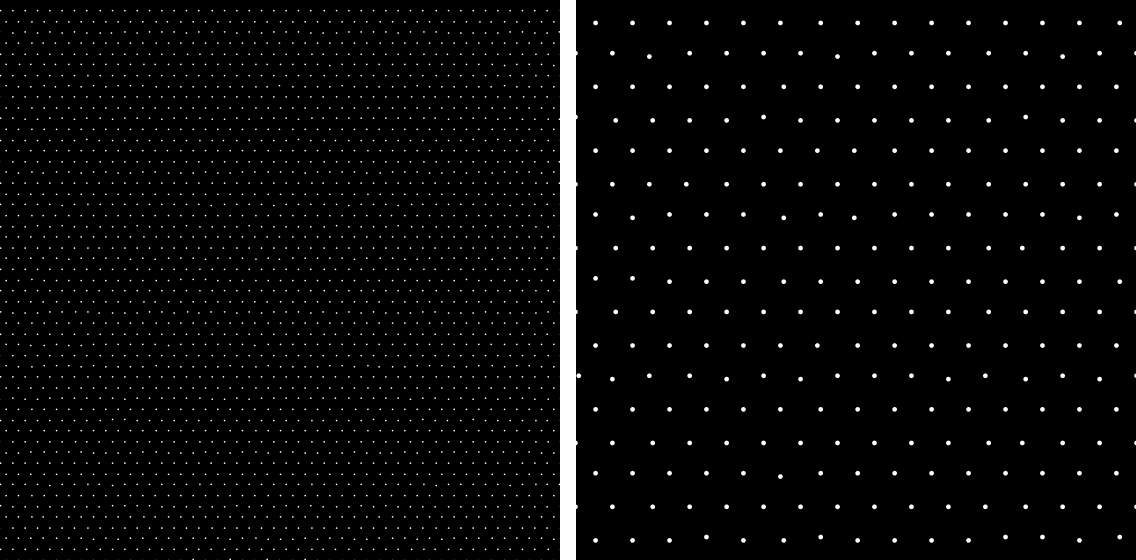
Left, the full canvas; right, a detail of the centre.
Reproduce this pattern procedurally as a Shadertoy shader.

```glsl
// Tiny white dots on black in a staggered, near-hexagonal lattice.
// Each dot is nudged by a hash and snapped to a fine grid, so a few dots in
// some rows sit one grid step off; each is drawn as a smooth-edged disc.

const float COLUMNS = 45.0;       // dots across
const float ROWS = 52.0;          // rows down
const float GRID = 500.0;         // snapping steps per canvas side
const float DOT_RADIUS = 0.69;    // in grid steps
const float JITTER = 0.2;         // largest nudge, in grid steps
const vec2 SNAP_BIAS = vec2(0.15);
const vec3 BACKGROUND = vec3(0.0);
const vec3 DOT_COLOR = vec3(1.0);

float hash(vec2 p) {
    return fract(sin(dot(p, vec2(127.1, 311.7))) * 43758.5453);
}

// Snapped centre of the lattice dot nearest to p, in grid steps.
vec2 dotCenter(vec2 p, out float row) {
    vec2 pitch = GRID / vec2(COLUMNS, ROWS);
    row = floor(p.y / pitch.y + 0.5);
    float stagger = 0.5 * (1.0 - mod(row, 2.0));
    float column = floor(p.x / pitch.x - stagger + 0.5);
    vec2 id = vec2(column, row);
    vec2 nudge = JITTER * (2.0 * vec2(hash(id), hash(id + 71.3)) - 1.0);
    vec2 site = vec2(column + stagger, row) * pitch;
    return floor(site + nudge + SNAP_BIAS) + 0.5;
}

void mainImage(out vec4 fragColor, in vec2 fragCoord) {
    // Grid coordinates, measured down from the top edge
    vec2 p = GRID * fragCoord / iResolution.y;
    p.y = GRID - p.y;
    float pixel = GRID / iResolution.y;

    // Disc coverage; the row on the top edge stays empty
    float row;
    float edge = length(p - dotCenter(p, row)) - DOT_RADIUS;
    float coverage = clamp(0.5 - edge / pixel, 0.0, 1.0) * step(0.5, row);

    fragColor = vec4(mix(BACKGROUND, DOT_COLOR, coverage), 1.0);
}
```
